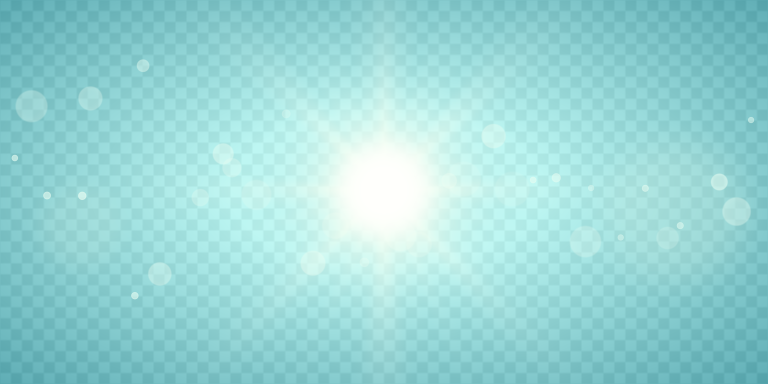
This background is drawn by a Shadertoy shader. Its source:

```glsl
// A white starburst over a teal checkerboard with drifting light discs.
// An elliptical gradient tints the checks; a Gaussian core, angular rays,
// two soft hazes and a hashed loop of discs are then blended on top.

const float PI = 3.14159265;

// Backdrop
const vec3 TEAL_INNER = vec3(0.71, 0.94, 0.925);
const vec3 TEAL_OUTER = vec3(0.355, 0.66, 0.69);
const vec2 GRADIENT_RANGE = vec2(0.20, 0.70);
const float CHECK_ROWS = 35.0;
const float CHECK_CONTRAST = 0.024;

// Star, placed relative to the canvas centre in canvas heights
const vec3 CREAM = vec3(0.97, 1.0, 0.945);
const vec3 WHITE = vec3(1.0, 1.0, 0.99);
const vec2 STAR_CENTER = vec2(0.0, 0.005);
const float GLOW_RADIUS = 0.175;
const float GLOW_STRENGTH = 1.15;
const float CORE_RADIUS = 0.12;
const float RAY_LENGTH = 0.20;
const float RAY_STRENGTH = 0.62;

// Hazes: centre xy, radius, opacity
const vec3 HAZE_TINT = vec3(0.80, 0.94, 0.89);
const vec4 HAZE_LEFT = vec4(-0.79, -0.09, 0.13, 0.17);
const vec4 HAZE_RIGHT = vec4(0.76, -0.05, 0.22, 0.25);

// Light discs
const vec3 DISC_TINT = vec3(0.90, 0.99, 0.95);
const int DISC_COUNT = 34;
const float DISC_BAND = 0.35;
const vec2 DISC_RADII = vec2(0.008, 0.046);

float hash(float n) {
    return fract(sin(n * 12.9898 + 4.137) * 4375.85);
}

// Smooth checker in -1..1; cellPixel is one pixel measured in cells
float checker(vec2 cell, float cellPixel) {
    vec2 wave = clamp(sin(PI * cell) / (PI * cellPixel), -1.0, 1.0);
    return wave.x * wave.y;
}

// Eight tapered rays with fine streaks from layered sines
float starRays(vec2 q) {
    float radius = length(q);
    float angle = atan(q.y, q.x);
    float mainRays = pow(0.5 + 0.5 * cos(8.0 * angle), 5.0);
    float streaks = 0.5 + 0.25 * sin(22.0 * angle + 1.3)
                        + 0.25 * sin(37.0 * angle);
    float upright = pow(abs(sin(angle)), 12.0);
    float reach = RAY_LENGTH * (1.0 + 0.3 * upright);
    return RAY_STRENGTH * exp(-radius / reach) * (mainRays + 0.22 * streaks);
}

float haze(vec2 p, vec4 shape) {
    float d = length(p - shape.xy) / shape.z;
    return shape.w * (1.0 - smoothstep(0.45, 1.15, d));
}

// Stratified in x, gathered around the middle in y, mostly small
vec3 addDiscs(vec3 color, vec2 p, float aspect, float pixel) {
    for (int i = 0; i < DISC_COUNT; i++) {
        float id = float(i);
        float column = (id + hash(id)) / float(DISC_COUNT) - 0.5;
        float spread = hash(id + 51.0) + hash(id + 83.0) - 1.0;
        vec2 center = vec2(column * aspect, spread * DISC_BAND);
        float size = pow(hash(id + 117.0), 2.5);
        float radius = mix(DISC_RADII.x, DISC_RADII.y, size);
        float opacity = mix(0.85, 0.35, size) * mix(0.4, 1.0, hash(id + 151.0));
        float d = length(p - center);
        float soft = 0.5 * pixel + 0.04 * radius;
        float fill = 1.0 - smoothstep(radius - soft, radius + soft, d);
        float rim = 0.85 + 0.15 * smoothstep(0.5, 1.0, d / radius);
        color = mix(color, DISC_TINT, fill * rim * opacity);
    }
    return color;
}

void mainImage(out vec4 fragColor, in vec2 fragCoord) {
    float pixel = 1.0 / iResolution.y;
    float aspect = iResolution.x * pixel;
    vec2 p = (fragCoord - 0.5 * iResolution.xy) * pixel;
    vec2 q = p - STAR_CENTER;
    float radius = length(q);

    // Teal gradient and checks
    float oval = length(q / vec2(aspect, 1.0));
    float fade = (oval - GRADIENT_RANGE.x) / (GRADIENT_RANGE.y - GRADIENT_RANGE.x);
    vec3 color = mix(TEAL_INNER, TEAL_OUTER, clamp(fade, 0.0, 1.05));
    vec2 cell = fragCoord * pixel * CHECK_ROWS;
    color += CHECK_CONTRAST * checker(cell, pixel * CHECK_ROWS);

    // Side hazes and discs
    color = mix(color, HAZE_TINT, haze(p, HAZE_LEFT));
    color = mix(color, HAZE_TINT, haze(p, HAZE_RIGHT));
    color = addDiscs(color, p, aspect, pixel);

    // Rays, warm glow and white core
    color = mix(color, CREAM, clamp(starRays(q), 0.0, 1.0));
    float glow = GLOW_STRENGTH * exp(-pow(radius / GLOW_RADIUS, 2.0));
    color = mix(color, CREAM, min(glow, 1.0));
    color = mix(color, WHITE, exp(-pow(radius / CORE_RADIUS, 4.0)));

    fragColor = vec4(clamp(color, 0.0, 1.0), 1.0);
}
```
